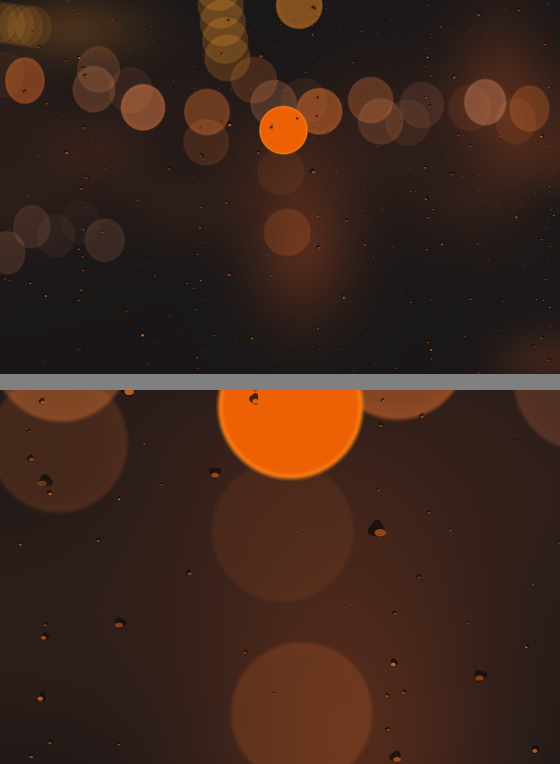
Top, the full canvas; bottom, a detail of the centre.
Reproduce this background procedurally as a Shadertoy shader.

```glsl
// Night lights out of focus behind a wet window pane: dim warm glows,
// overlapping translucent bokeh discs and one vivid disc, all screen-blended,
// with sharp little droplets scattered over cells and along vertical runs.

const vec3 NIGHT = vec3(0.100, 0.088, 0.092);
const vec3 EMBER = vec3(0.17, 0.060, 0.012);
const vec3 ORANGE = vec3(0.88, 0.36, 0.07);
const vec3 AMBER = vec3(0.80, 0.43, 0.06);
const vec3 TAN = vec3(0.72, 0.42, 0.29);
const vec3 VIVID = vec3(0.93, 0.38, 0.015);
const vec3 VIVID_RIM = vec3(1.0, 0.50, 0.08);
const vec3 GLINT = vec3(0.86, 0.40, 0.12);
const vec3 DROP_DARK = vec3(0.07, 0.045, 0.04);
const vec2 VIVID_CENTER = vec2(0.758, 0.652);
const float DISC_RADIUS = 0.062;
const float DISC_EDGE = 0.003;
const float BAND_HEIGHT = 0.735;
const float RUN_SPACING = 0.31;

vec3 hash3(vec2 p) {
    vec3 q = fract(p.xyx * vec3(0.1031, 0.1030, 0.0973));
    q += dot(q, q.yxz + 33.33);
    return fract((q.xxy + q.yzz) * q.zyx);
}

float valueNoise(vec2 p) {
    vec2 i = floor(p), f = fract(p);
    f = f * f * (3.0 - 2.0 * f);
    float low = mix(hash3(i).x, hash3(i + vec2(1, 0)).x, f.x);
    float high = mix(hash3(i + vec2(0, 1)).x, hash3(i + vec2(1, 1)).x, f.x);
    return mix(low, high, f.y);
}

float glow(vec2 p, vec2 center, vec2 size) {
    vec2 d = (p - center) / size;
    return exp(-dot(d, d));
}

vec3 screenBlend(vec3 base, vec3 light) {
    return base + light * (1.0 - base);
}

// Distance from a disc centre; discs narrow toward the sides as in a lens.
float lensDistance(vec2 p, vec2 center) {
    float side = center.x / 0.75 - 1.0;
    vec2 d = p - center;
    d.x /= 1.0 - 0.18 * side * side;
    return length(d);
}

float discMask(float dist, float radius) {
    float edge = max(DISC_EDGE, 0.7 / iResolution.y);
    return 1.0 - smoothstep(radius - edge, radius + edge, dist);
}

void addDisc(inout vec3 col, vec2 p, vec2 center, float radius, vec3 light) {
    float dist = lensDistance(p, center);
    float rim = smoothstep(0.75, 1.0, dist / radius);
    col = screenBlend(col, light * discMask(dist, radius) * (0.95 + 0.12 * rim));
}

// Dark beads, each with an orange glint in its lower half, one per cell.
void addDrops(inout vec3 col, vec2 p, vec2 cell, vec2 spread, vec2 radii, float density) {
    vec2 id = floor(p / cell);
    vec3 h = hash3(id + 17.0), k = hash3(id + 71.0);
    if (h.z > density) return;
    float px = 0.7 / iResolution.y;
    float r = mix(radii.x, radii.y, k.x * k.x);
    vec2 d = p - (id + 0.5 + (h.xy - 0.5) * spread) * cell;
    d.x *= mix(0.8, 1.3, k.y);
    float wobble = 1.0 + 0.15 * sin(3.0 * atan(d.y, d.x) + 6.28 * k.z);
    float body = 1.0 - smoothstep(r - px, r + px, length(d) * wobble);
    vec2 lit = d + r * vec2(k.z - 0.5, 0.45);
    float spark = 1.0 - smoothstep(0.55 * r - px, 0.55 * r + px, length(lit * vec2(0.8, 1.2)));
    col = mix(col, DROP_DARK, 0.75 * body);
    col = mix(col, GLINT, spark * mix(0.35, 1.0, k.y));
}

void mainImage(out vec4 fragColor, in vec2 fragCoord) {
    vec2 p = fragCoord / iResolution.y;

    // Blurred distant light
    float band = exp(-pow((p.y - 0.58) / 0.22, 2.0));
    vec3 col = NIGHT + EMBER * band * 0.95 * valueNoise(p * vec2(4.0, 5.0) + 3.0);
    col += EMBER * 1.15 * glow(p, vec2(0.81, 0.34), vec2(0.14, 0.20));
    col += EMBER * 0.95 * glow(p, vec2(1.34, 0.74), vec2(0.13, 0.22));
    col += EMBER * 0.80 * glow(p, vec2(1.46, 0.04), vec2(0.13, 0.08));
    col += AMBER * 0.22 * glow(p, vec2(0.20, 0.92), vec2(0.19, 0.09));

    // Main row: each disc has a fainter partner beside it
    for (int i = 0; i < 10; i++) {
        float n = float(i);
        vec3 h = hash3(vec2(n, 5.0)), k = hash3(vec2(n, 23.0));
        vec2 c = vec2(0.09 + 0.15 * n + 0.06 * (h.x - 0.5), BAND_HEIGHT + 0.11 * (h.y - 0.5));
        float power = 0.12 + 0.45 * fract(0.618 * n + 0.75);
        vec3 tint = mix(ORANGE, TAN, h.z * h.z);
        addDisc(col, p, c, DISC_RADIUS, tint * power);
        vec2 partner = c + vec2(0.12, 0.17) * (k.xy - 0.5);
        addDisc(col, p, partner, DISC_RADIUS, mix(ORANGE, TAN, k.z) * mix(0.06, 0.3, k.x));
    }

    // Stacked lamps at the top, a fanned row at the left, faint discs below
    for (int i = 0; i < 5; i++) {
        float n = float(i);
        vec3 h = hash3(vec2(n, 41.0));
        addDisc(col, p, vec2(0.608 - 0.006 * n, 0.845 + 0.047 * n), DISC_RADIUS, AMBER * 0.26);
        addDisc(col, p, vec2(0.09 - 0.023 * n, 0.928 + 0.003 * n), 0.056, AMBER * 0.13);
        vec2 low = vec2(0.02 + 0.065 * n, 0.36 + 0.10 * (h.x - 0.5));
        addDisc(col, p, low, 0.058, TAN * mix(0.04, 0.24, h.y));
    }
    addDisc(col, p, vec2(0.80, 0.985), DISC_RADIUS, AMBER * 0.60);

    // Vivid disc with its fading reflections below
    for (int i = 1; i < 3; i++) {
        float n = float(i);
        vec2 c = VIVID_CENTER - vec2(0.01 * sin(2.4 * n), 0.111 * pow(n, 1.3));
        addDisc(col, p, c, 0.063, ORANGE * 0.09 * n);
    }
    float dist = lensDistance(p, VIVID_CENTER);
    vec3 vivid = mix(VIVID, VIVID_RIM, smoothstep(0.058, 0.064, dist));
    col = mix(col, vivid, discMask(dist, 0.0645));

    // Droplets on the glass: fine mist, larger beads, vertical runs
    addDrops(col, p, vec2(0.047), vec2(0.75), vec2(0.0010, 0.0026), 0.33);
    addDrops(col, p + 0.37, vec2(0.085), vec2(0.80), vec2(0.0022, 0.0075), 0.34);
    addDrops(col, p + vec2(RUN_SPACING - 0.065, 0.0), vec2(RUN_SPACING, 0.027),
             vec2(0.09, 0.4), vec2(0.0014, 0.0055), 0.60);

    fragColor = vec4(clamp(col, 0.0, 1.0), 1.0);
}
```
